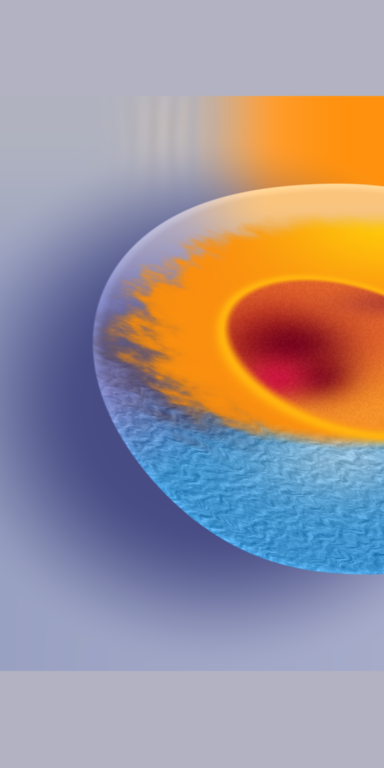
A WebGL 1 fragment shader for this background:

```glsl
precision highp float;
// A translucent dish with an orange hollow and a blue skin, over a soft lavender wall.
uniform vec2 u_resolution;

float hash(vec2 p) {
  vec3 q = fract(vec3(p.xyx) * 0.1031);
  q += dot(q, q.yzx + 33.33);
  return fract((q.x + q.y) * q.z);
}

float noise(vec2 p) {
  vec2 i = floor(p), f = fract(p);
  f = f * f * (3.0 - 2.0 * f);
  return mix(mix(hash(i), hash(i + vec2(1, 0)), f.x),
             mix(hash(i + vec2(0, 1)), hash(i + vec2(1, 1)), f.x), f.y);
}

float fbm(vec2 p) {
  float sum = 0.0, amp = 0.5;
  for (int i = 0; i < 4; i++) {
    sum += amp * noise(p);
    p = mat2(1.6, 1.2, -1.2, 1.6) * p + 7.3;
    amp *= 0.5;
  }
  return sum;
}

// Squared radius of a tilted ellipse; s holds its xx, xy and yy spread.
float tilted(vec2 d, vec3 s) {
  return (s.z * d.x * d.x - 2.0 * s.y * d.x * d.y + s.x * d.y * d.y) / (s.x * s.z - s.y * s.y);
}

// Soft round spot: 1 at its centre, fading with the given radii.
float spot(vec2 p, vec2 centre, vec2 radii) {
  vec2 d = (p - centre) / radii;
  return exp(-dot(d, d));
}

vec3 wall(vec2 p) {
  vec3 col = mix(vec3(0.69, 0.70, 0.75), vec3(0.60, 0.63, 0.76), smoothstep(0.3, 0.85, p.y));
  col = mix(col, vec3(0.65, 0.67, 0.79), smoothstep(1.2, 1.7, p.y) * p.x);

  // Warm glow and faint marbling at the top
  float veins = sin(p.x * 110.0 + 9.0 * fbm(p * vec2(5.0, 3.0)));
  float marble = spot(p, vec2(0.43, 0.33), vec2(0.10, 0.14));
  col += marble * (vec3(0.05, 0.015, -0.03) + 0.018 * veins);
  float glow = smoothstep(0.46, 0.74, p.x + 0.02 * veins * marble);
  glow *= 1.0 - 0.6 * smoothstep(0.40, 0.56, p.y) * (1.0 - smoothstep(0.5, 0.7, p.x));
  vec3 amber = mix(vec3(1.0, 0.64, 0.25), vec3(1.0, 0.57, 0.06), smoothstep(0.58, 0.9, p.x));
  col = mix(col, amber, glow * (1.0 - smoothstep(0.6, 1.0, p.y)));

  // Broad shadow cast to the lower left
  float fall = length((p - vec2(0.58, 1.05)) / vec2(0.55, 0.5));
  return mix(col, vec3(0.28, 0.30, 0.52), 1.0 - smoothstep(0.62, 1.4, fall));
}

vec3 hollow(vec2 p) {
  vec3 col = mix(vec3(0.89, 0.40, 0.17), vec3(0.96, 0.57, 0.16), smoothstep(0.86, 1.08, p.y));
  col = mix(col, vec3(0.72, 0.15, 0.12), 0.8 * spot(p, vec2(0.69, 0.88), vec2(0.13, 0.10)));
  col = mix(col, vec3(0.46, 0.02, 0.11), spot(p, vec2(0.76, 0.90), vec2(0.14, 0.075)));
  col = mix(col, vec3(0.47, 0.03, 0.11), 0.9 * spot(p, vec2(0.83, 0.98), vec2(0.09, 0.06)));
  col = mix(col, vec3(0.80, 0.07, 0.25), 0.9 * spot(p, vec2(0.72, 0.985), vec2(0.085, 0.055)));
  col = mix(col, vec3(0.66, 0.22, 0.20), 0.7 * spot(p, vec2(1.0, 0.79), vec2(0.12, 0.035)));
  return col + 0.035 * (noise(p * 230.0) - 0.5);
}

vec3 dish(vec2 p, float r) {
  // Skin: lavender at the left, blue below, pale peach above
  vec3 col = mix(vec3(0.47, 0.48, 0.72), vec3(0.24, 0.57, 0.80), smoothstep(1.12, 1.5, p.y + 0.5 * p.x));
  vec3 peach = mix(vec3(0.72, 0.69, 0.76), vec3(0.98, 0.77, 0.49), smoothstep(0.42, 0.72, p.x));
  col = mix(col, peach, 1.0 - smoothstep(0.52, 0.84, p.y));
  col = mix(col, vec3(0.60, 0.74, 0.83), 0.8 * spot(p, vec2(0.90, 1.18), vec2(0.24, 0.12)));

  // Flesh: a ragged orange patch with a smoky lower left fringe
  float wisps = fbm(mat2(0.94, -0.34, 0.34, 0.94) * p * vec2(18.0, 48.0)) - 0.47;
  float left = 1.0 - smoothstep(0.45, 0.8, p.x);
  float patchR = length((p - vec2(0.9, 0.86)) / vec2(0.57, 0.29)) + wisps * (0.06 + 0.25 * left);
  vec3 flesh = mix(vec3(0.98, 0.56, 0.06), vec3(1.0, 0.80, 0.04),
                   smoothstep(0.5, 1.05, p.x) * (1.0 - smoothstep(0.55, 0.85, p.y)));
  col = mix(col, flesh, 1.0 - smoothstep(0.88, 1.09, patchR));
  float smoke = exp(-pow((patchR - 1.04) / 0.14, 2.0)) * smoothstep(0.68, 0.95, p.y);
  col = mix(col, vec3(0.32, 0.27, 0.36), 0.72 * smoke * (1.0 - smoothstep(0.38, 0.78, p.x)));

  // Embossed grain, strongest below the flesh
  vec2 g = p * vec2(52.0, 85.0) + 2.0 * wisps;
  float grain = fbm(g) - fbm(g + vec2(0.35, 0.5));
  col += grain * 0.30 * smoothstep(0.85, 1.15, p.y) * smoothstep(0.85, 1.12, patchR);

  // Outer rim light
  col += 0.09 * smoothstep(0.955, 0.995, r) * vec3(0.6, 0.8, 1.0);

  // Hollow with a bright yellow lip
  float h = sqrt(tilted(p - vec2(0.91, 0.93), vec3(0.110, 0.024, 0.0428)));
  float lower = smoothstep(0.78, 1.05, p.y);
  col = mix(col, vec3(1.0, 0.70, 0.06), exp(-pow((h - 1.0) / (0.045 + 0.045 * lower), 2.0)));
  return mix(col, hollow(p), 1.0 - smoothstep(0.93 - 0.09 * lower, 1.0, h));
}

void main() {
  // Width spans 0 to 1, height 0 to 2 measured downward
  vec2 p = vec2(0.0, 2.0) + gl_FragCoord.xy / u_resolution * vec2(1.0, -2.0);
  float px = 1.0 / u_resolution.x;

  // Slightly squared, tilted outline of the dish
  vec2 d = p - vec2(0.915, 0.987);
  float turn = atan(d.y, -d.x);
  float r = sqrt(tilted(d, vec3(0.4516, 0.045, 0.266)) / (1.0 - 0.035 * cos(4.0 * turn - 1.2)));
  float edge = (r - 1.0) * 0.58;
  vec3 col = mix(wall(p), dish(p, r), 1.0 - smoothstep(-1.2 * px, 1.2 * px, edge));

  // Plain bands above and below
  float band = smoothstep(-px, px, abs(p.y - 0.9987) - 0.7487);
  gl_FragColor = vec4(mix(col, vec3(0.70, 0.70, 0.76), band), 1.0);
}
```
